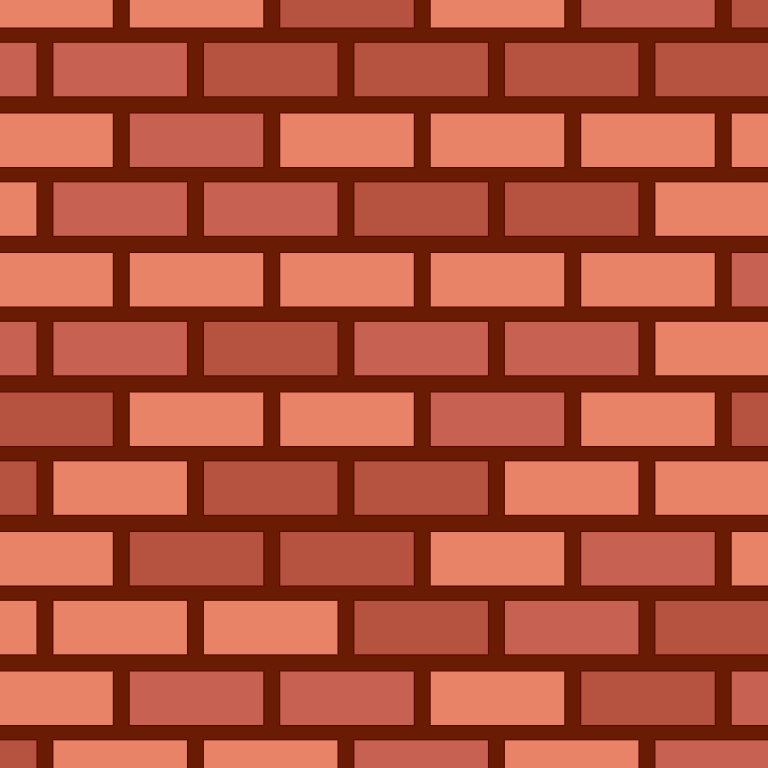
Give the GLSL for this texture, as a Shadertoy shader.

```glsl
const vec2 PITCH = vec2(0.19596, 0.09082);       // spacing of bricks and courses
const vec2 HALF_BRICK = vec2(0.0869, 0.0348);
const vec2 EVEN_ORIGIN = vec2(0.1565, 0.0012);   // brick centre in even courses
const vec2 ODD_ORIGIN = vec2(0.0599, 0.0);       // brick centre in odd courses
const float RIM_WIDTH = 0.0016;

const vec3 MORTAR = vec3(0.41, 0.11, 0.01);
const vec3 RIM = vec3(0.36, 0.04, 0.0);
const vec3 LIGHT_CLAY = vec3(0.915, 0.515, 0.405);
const vec3 ROSE_CLAY = vec3(0.78, 0.38, 0.32);
const vec3 DARK_CLAY = vec3(0.71, 0.32, 0.25);

float hash(vec2 p) {
    return fract(sin(dot(p, vec2(127.1, 311.7))) * 43758.5453);
}

float boxDistance(vec2 p, vec2 halfSize) {
    vec2 q = abs(p) - halfSize;
    return length(max(q, 0.0)) + min(max(q.x, q.y), 0.0);
}

float coverage(float distance, float pixel) {
    return clamp(0.5 - distance / pixel, 0.0, 1.0);
}

// One of three flat clay tones per brick
vec3 clayColor(vec2 brickId) {
    float pick = hash(brickId);
    if (pick < 0.39) return LIGHT_CLAY;
    return pick < 0.65 ? ROSE_CLAY : DARK_CLAY;
}

// Signed distance to the nearest brick; also returns its cell
float brickDistance(vec2 uv, out vec2 brickId) {
    float course = floor(uv.y / PITCH.y + 0.5);
    vec2 origin = mod(course, 2.0) < 0.5 ? EVEN_ORIGIN : ODD_ORIGIN;
    float column = floor((uv.x - origin.x) / PITCH.x + 0.5);
    brickId = vec2(column, course);
    return boxDistance(uv - origin - brickId * PITCH, HALF_BRICK);
}

void mainImage(out vec4 fragColor, in vec2 fragCoord) {
    vec2 uv = fragCoord / iResolution.y;
    float pixel = 1.0 / iResolution.y;

    vec2 brickId;
    float d = brickDistance(uv, brickId);

    // Mortar, thin dark rim, then the brick face
    vec3 color = mix(MORTAR, RIM, coverage(d - RIM_WIDTH, pixel));
    color = mix(color, clayColor(brickId), coverage(d, pixel));
    fragColor = vec4(color, 1.0);
}
```
